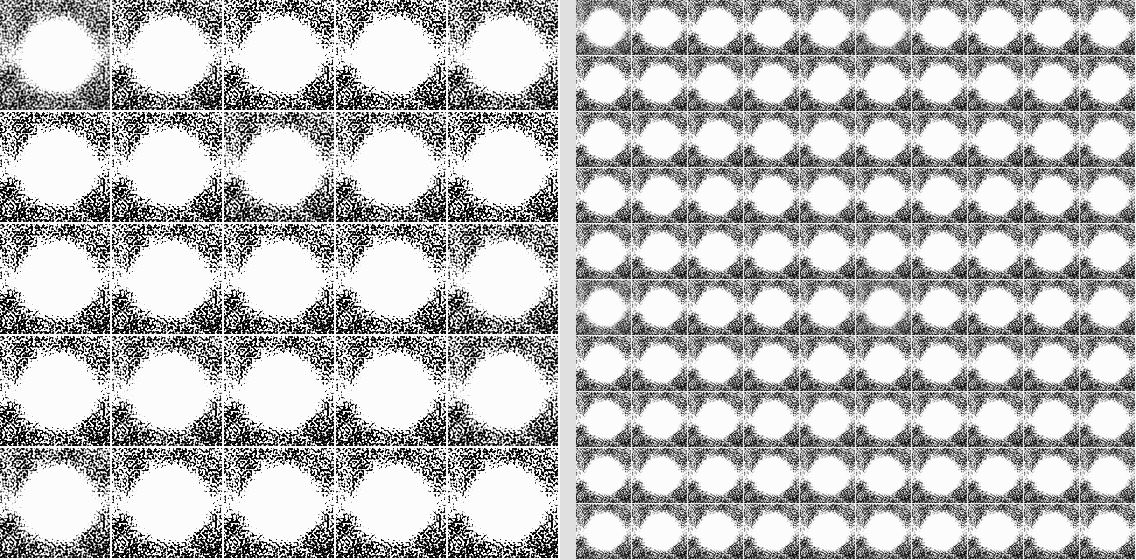
Left, the tile; right, the same tile 2 across and 2 down.
This pattern is drawn by a Shadertoy shader. Its source:

```glsl
// A five by five grid of square cells, each a white disc in a field of black grain.
// The grain is wrapped gradient noise, cut at a level that rises towards the disc
// and the side gaps; thin white rules part the cells and softness varies per cell.

float hash(vec2 p) {
    uvec2 u = uvec2(ivec2(p)) * uvec2(1597u, 3571u);
    uint h = (u.x ^ (u.y + 7919u)) * 48271u;
    h = (h ^ (h >> 15)) * 40503u;
    h = (h ^ (h >> 13)) * 69621u;
    return float((h ^ (h >> 16)) & 65535u) / 65536.0;
}

// Slope of one lattice corner, wrapped to the period, times the offset from it
float corner(vec2 lattice, vec2 offset, float period) {
    float angle = 6.28318 * hash(mod(lattice, period));
    return dot(vec2(cos(angle), sin(angle)), offset);
}

float gradientNoise(vec2 p, float period) {
    vec2 i = floor(p), f = p - i;
    vec2 w = f * f * f * (f * (f * 6.0 - 15.0) + 10.0);
    vec2 e = vec2(1.0, 0.0);
    return mix(mix(corner(i, f, period), corner(i + e, f - e, period), w.x),
               mix(corner(i + e.yx, f - e.yx, period), corner(i + 1.0, f - 1.0, period), w.x), w.y);
}

void mainImage(out vec4 fragColor, in vec2 fragCoord) {
    vec2 grid = fragCoord / iResolution.xy * 5.0;
    vec2 cell = floor(grid), q = fract(grid);
    vec2 p = q - vec2(0.515, 0.5);
    float pixel = 5.0 / iResolution.y;

    // Grain density: none in the disc, thin in the gaps left and right of it
    float radius = length(p);
    float density = smoothstep(0.29, 0.43, radius);
    density *= 1.0 - 0.75 * exp(-70.0 * p.y * p.y);

    // Cut level, with coarse patches and a slightly darker foot
    float level = mix(0.75, -0.03, sqrt(density));
    level += 0.28 * gradientNoise(q * 7.0, 7.0) + 0.1 * p.y;

    // Softness: some cells are greyer, the top left one most of all
    float blur = 0.12 * smoothstep(0.6, 1.0, hash(cell + 11.0));
    if (cell == vec2(0.0, 4.0)) blur = 0.35;
    float soft = max(0.1, 16.0 * pixel) + blur;

    float grain = gradientNoise(q * 48.0, 48.0);
    float ink = smoothstep(level - soft, level + soft, grain);
    ink *= smoothstep(0.295, 0.33, radius);

    // White rules along the right and lower side of each cell
    float edge = min(1.0 - q.x, q.y);
    ink *= smoothstep(0.017 - 0.5 * pixel, 0.017 + 0.5 * pixel, edge);

    fragColor = vec4(vec3(mix(0.99, 0.02, ink)), 1.0);
}
```
